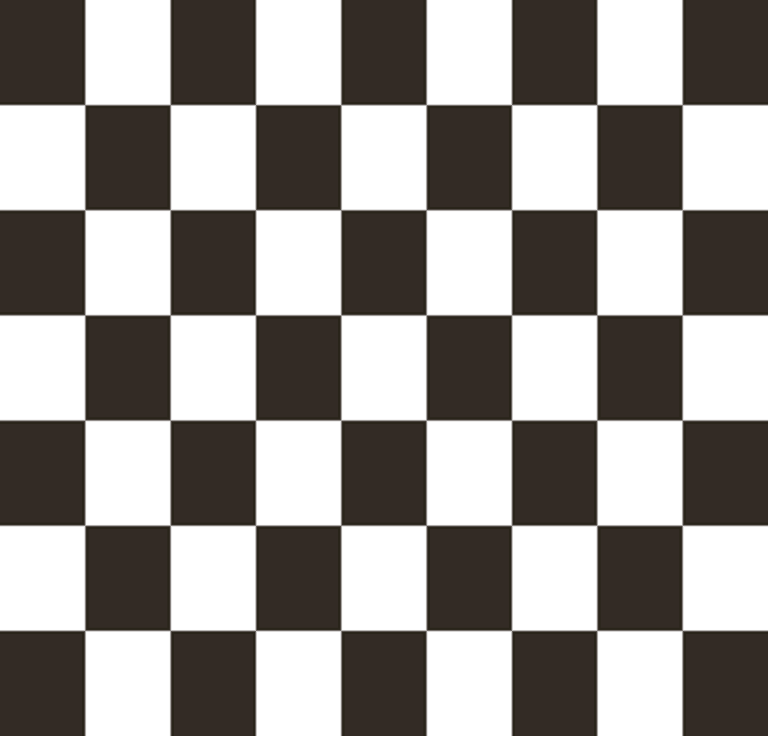
A WebGL 1 fragment shader for this pattern:

```glsl
precision highp float;

uniform vec2 u_resolution;

// Signed distance to the interior grid lines, in canvas heights; positive in dark cells
float checkerDistance(vec2 uv, vec2 grid, float aspect) {
  vec2 cell = uv * grid;
  vec2 nearestLine = clamp(floor(cell + 0.5), vec2(1.0), grid - 1.0);
  vec2 gap = abs(cell - nearestLine) * vec2(aspect, 1.0) / grid;
  vec2 index = floor(cell);
  float darkSign = 1.0 - 2.0 * mod(index.x + index.y, 2.0);
  return darkSign * min(gap.x, gap.y);
}

void main() {
  vec2 uv = gl_FragCoord.xy / u_resolution;
  float aspect = u_resolution.x / u_resolution.y;
  float edge = checkerDistance(uv, vec2(9.0, 7.0), aspect);

  // Dark fill with a thin deeper rim just inside each boundary
  float rim = 1.0 - smoothstep(0.0008, 0.0019, abs(edge - 0.003));
  vec3 ink = mix(vec3(0.20, 0.17, 0.145), vec3(0.16, 0.14, 0.10), rim);

  // Slightly soft transition to white
  float softness = max(0.002, 1.0 / u_resolution.y);
  float coverage = smoothstep(-softness, softness, edge);
  gl_FragColor = vec4(mix(vec3(1.0), ink, coverage), 1.0);
}
```
